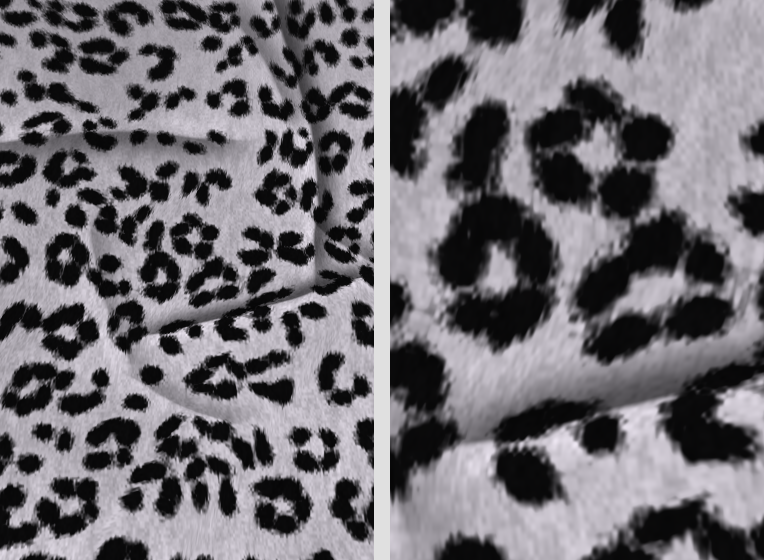
Left, the full canvas; right, a detail of the centre.
This texture is drawn by a Shadertoy shader. Its source:

```glsl
// Draped heather-grey knit printed with fuzzy black leopard rosettes.
// Rosettes are rings of smoothly joined ellipses on a jittered brick grid;
// fold lines bend the cloth coordinates and shade the surface.

const vec3 INK = vec3(0.038, 0.037, 0.040);
const vec3 WOOL = vec3(0.735, 0.715, 0.750);
const float ROSETTES = 7.6;       // rosettes per canvas height, at the bottom
const float RING_RADIUS = 0.29;   // in grid cells
const vec2 LOBE_SIZE = vec2(0.195, 0.142);
const float LOBE_KEEP = 0.82;     // share of lobes present
const float JOIN = 0.07;          // softness of lobe joins
const float FUZZ = 0.042;         // half width of the furry edge
const float GRAIN = 0.30;         // contrast of the wool fibres
const int LOBES = 5;
const int FOLDS = 7;

// Fold lines: start and end; the shadow lies to the left of the direction.
const vec4 FOLD_LINE[FOLDS] = vec4[FOLDS](
    vec4(0.47, 1.04, 0.565, 0.50), vec4(0.25, 0.405, 0.67, 0.52),
    vec4(0.43, 0.745, -0.04, 0.735), vec4(0.165, 0.61, 0.235, 0.34),
    vec4(0.235, 0.33, 0.43, 0.245), vec4(0.40, 0.99, 0.53, 0.77),
    vec4(0.56, 0.61, 0.68, 0.53));
// Fold shape: bend, width, depth.
const vec3 FOLD_SHAPE[FOLDS] = vec3[FOLDS](
    vec3(0.035, 0.032, 0.60), vec3(-0.014, 0.022, 0.60),
    vec3(-0.018, 0.035, 0.42), vec3(-0.01, 0.035, 0.28),
    vec3(-0.01, 0.028, 0.28), vec3(0.012, 0.035, 0.32),
    vec3(-0.01, 0.025, 0.40));

float hash(vec2 p) {
    vec3 q = fract(vec3(p.xyx) * 0.1031);
    q += dot(q, q.yzx + 33.33);
    return fract((q.x + q.y) * q.z);
}

float noise(vec2 p) {
    vec2 i = floor(p), f = fract(p);
    f = f * f * (3.0 - 2.0 * f);
    return mix(mix(hash(i), hash(i + vec2(1, 0)), f.x),
               mix(hash(i + vec2(0, 1)), hash(i + vec2(1, 1)), f.x), f.y);
}

float smoothMin(float a, float b, float k) {
    float h = max(k - abs(a - b), 0.0) / k;
    return min(a, b) - h * h * k * 0.25;
}

// Bends the cloth across each fold and returns the light in z.
vec3 drape(vec2 p) {
    vec2 cloth = p;
    float light = 1.0;
    for (int i = 0; i < FOLDS; i++) {
        vec2 start = FOLD_LINE[i].xy, along = FOLD_LINE[i].zw - start;
        vec3 shape = FOLD_SHAPE[i];
        vec2 across = normalize(vec2(-along.y, along.x));
        float t = dot(p - start, along) / dot(along, along);
        float tc = clamp(t, 0.0, 1.0);
        float s = dot(p - start, across) - shape.x * 4.0 * tc * (1.0 - tc);
        s += 0.012 * (noise(p * 14.0 + float(i) * 7.0) - 0.5);
        float depth = shape.z * smoothstep(-0.1, 0.12, t) * smoothstep(1.1, 0.88, t);
        float side = s > 0.0 ? shape.y : 0.12 * shape.y;
        float shadow = exp(-s * s / (side * side));
        float ridge = exp(-pow((s + shape.y * 0.6) / (shape.y * 0.5), 2.0));
        light *= 1.0 - depth * shadow + 0.18 * depth * ridge;
        cloth += across * depth * 0.045 * s / (abs(s) + shape.y);
    }
    return vec3(cloth, light);
}

// Signed distance to the leopard print, in grid cells.
float leopard(vec2 p) {
    float d = 1.0;
    for (int j = -1; j <= 1; j++)
    for (int i = -1; i <= 1; i++) {
        float row = floor(p.y) + float(j);
        float shift = 0.5 * mod(row, 2.0);
        vec2 cell = vec2(floor(p.x - shift) + float(i), row);
        vec2 jitter = vec2(hash(cell + 3.7), hash(cell + 19.1)) - 0.5;
        vec2 center = cell + vec2(0.5 + shift, 0.5) + 0.26 * jitter;
        float turn = 6.2832 * hash(cell + 41.3);
        for (int k = 0; k < LOBES; k++) {
            vec2 id = cell * 5.0 + vec2(float(k) * 1.7, float(k) * 3.1) + 71.0;
            if (hash(id) > LOBE_KEEP) continue;
            float angle = turn + (float(k) + 0.5 * hash(id + 5.3)) * 6.2832 / float(LOBES);
            vec2 out_ = vec2(cos(angle), sin(angle));
            vec2 q = p - center - out_ * RING_RADIUS * mix(0.8, 1.2, hash(id + 9.7));
            float tilt = angle + 1.2 * (hash(id + 23.9) - 0.5);
            vec2 axis = vec2(-sin(tilt), cos(tilt));
            q = vec2(dot(q, axis), dot(q, vec2(axis.y, -axis.x)));
            vec2 size = LOBE_SIZE * mix(0.78, 1.22, hash(id + 31.1));
            d = smoothMin(d, (length(q / size) - 1.0) * size.y, JOIN);
        }
    }
    return d;
}

void mainImage(out vec4 fragColor, in vec2 fragCoord) {
    vec2 uv = fragCoord / iResolution.y;
    vec3 draped = drape(uv);
    vec2 cloth = draped.xy;

    // Receding cloth: the print shrinks and flattens towards the top
    vec2 p = vec2((cloth.x - 0.33) * (1.0 + 0.5 * cloth.y), cloth.y * (1.0 + 0.38 * cloth.y));
    p += 0.025 * (vec2(noise(p * 6.0), noise(p * 6.0 + 50.0)) - 0.5);

    // Wool fibres, streaked along the knit
    float fine = noise(p * vec2(270.0, 150.0) + 300.0) - 0.5;
    float streak = noise(p * vec2(130.0, 42.0) + 90.0) - 0.5;
    float mottle = noise(p * vec2(45.0, 28.0) + 20.0) - 0.5;
    float blur = smoothstep(0.55, 1.0, uv.y);
    float fibres = (0.5 * fine + 0.4 * streak) * (1.0 - 0.45 * blur) + 0.25 * mottle;

    // Print with a furry edge
    vec2 g = p * ROSETTES + vec2(40.0, 20.0);
    float d = leopard(g) + 0.05 * (noise(g * 6.0) - 0.5) + 0.05 * fine + 0.03 * streak;
    float fuzz = FUZZ * (1.0 + 0.5 * blur);
    float ink = 1.0 - smoothstep(-fuzz, fuzz * 1.3, d);

    float light = draped.z * (1.0 - 0.13 * blur) * (0.92 + 0.16 * noise(uv * 5.0 + 8.0));
    vec3 wool = WOOL * light * (1.0 + GRAIN * fibres);
    vec3 pile = INK * (1.0 + 0.7 * fibres) * mix(0.7, 1.0, light);
    fragColor = vec4(mix(wool, pile, ink), 1.0);
}
```
